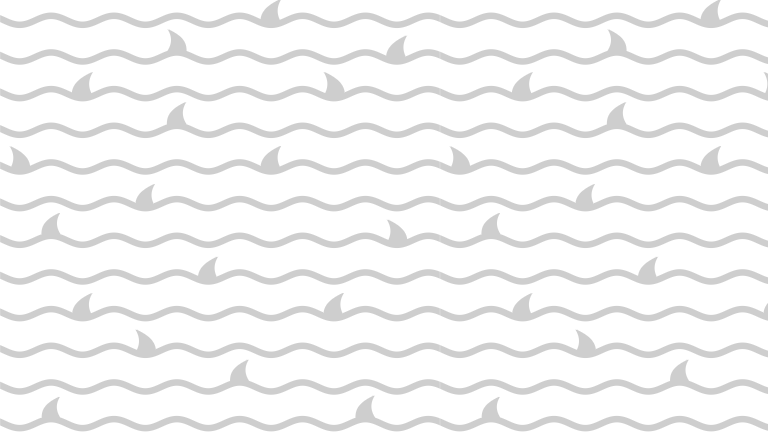
A WebGL 2 fragment shader for this pattern:

```glsl
#version 300 es
precision highp float;
// Rows of grey wavy lines with scattered curved fins, on white.

uniform vec2 u_resolution;
out vec4 fragColor;

const float PI = 3.14159265;

// Lengths are in design units: the canvas is 432 units high.
const float CANVAS_HEIGHT = 432.0;
const float TILE = 440.0;               // width of one full repeat
const float WAVES_PER_TILE = 7.0;
const float WAVE_LENGTH = TILE / WAVES_PER_TILE;
const float FIRST_TROUGH = 19.7;        // x of the first trough
const float AMPLITUDE = 4.5;
const float HALF_STROKE = 3.25;
const int ROWS = 12;
const float ROW_PITCH = TILE / float(ROWS);
const float FIRST_ROW = 20.3;           // depth of the top row
const float ROW_HEADROOM = 28.2;        // space a row owns above its line
const float TROUGH_FIN_HEIGHT = 24.8;
const float CREST_FIN_HEIGHT = 22.9;
const float SIZE_VARIATION = 0.04;
const float SEAM_HALF_WIDTH = 0.25;
const float SEAM_STRENGTH = 0.5;
const vec3 PAPER = vec3(1.0);
const vec3 GREY = vec3(0.808);

// Up to two fins per row: half-wave number from 1 (odd = trough),
// negative when the fin leans left, 0 for none.
const vec2 FINS[ROWS] = vec2[ROWS](
    vec2(9, 0), vec2(-6, 13), vec2(3, -11), vec2(6, 0),
    vec2(-1, 9), vec2(5, 0), vec2(2, -13), vec2(7, 0),
    vec2(3, 11), vec2(-5, 0), vec2(8, 0), vec2(2, 12));

float hash(vec2 p) {
    vec3 q = fract(vec3(p.xyx) * 0.1031);
    q += dot(q, q.yzx + 33.33);
    return fract((q.x + q.y) * q.z);
}

// Offset from the nearest tiled copy of zero.
float wrapTile(float x) {
    return x - TILE * round(x / TILE);
}

// Approximate distance to a right-leaning fin standing on the origin.
float finDistance(vec2 p, float height) {
    float size = height / 24.5;
    float t = clamp(p.y / height, 0.0, 1.0);
    float bend = (t - 0.55) / 0.45;
    float leading = size * (-10.5 + 18.7 * pow(t, 2.8));
    float trailing = size * (6.3 + 3.4 * bend * bend);
    float leadingSlope = 2.14 * pow(t, 1.8);
    float trailingSlope = 0.62 * bend;
    float front = (leading - p.x) / sqrt(1.0 + leadingSlope * leadingSlope);
    float back = (p.x - trailing) / sqrt(1.0 + trailingSlope * trailingSlope);
    return max(max(front, back), p.y - height);
}

void main() {
    float pixel = CANVAS_HEIGHT / u_resolution.y;
    vec2 pos = gl_FragCoord.xy * pixel;
    float depth = CANVAS_HEIGHT - pos.y - FIRST_ROW;

    // Row that owns this point, and height above its centre line
    float row = floor((depth + ROW_HEADROOM) / ROW_PITCH);
    float up = row * ROW_PITCH - depth;
    int rowIndex = int(mod(row, float(ROWS)));

    // Wavy stroke
    float phase = 2.0 * PI * (pos.x - FIRST_TROUGH) / WAVE_LENGTH;
    float slope = AMPLITUDE * 2.0 * PI / WAVE_LENGTH * sin(phase);
    float aboveWave = (up + AMPLITUDE * cos(phase)) / sqrt(1.0 + slope * slope);
    float dist = abs(aboveWave) - HALF_STROKE;

    // Fins, each on a crest or in a trough
    for (int i = 0; i < 2; i++) {
        float code = FINS[rowIndex][i];
        if (code == 0.0) continue;
        float slot = abs(code) - 1.0;
        bool onCrest = mod(slot, 2.0) > 0.5;
        float height = onCrest ? CREST_FIN_HEIGHT : TROUGH_FIN_HEIGHT;
        height *= 1.0 + SIZE_VARIATION * (2.0 * hash(vec2(slot, rowIndex)) - 1.0);
        float base = onCrest ? AMPLITUDE : -AMPLITUDE;
        float dx = wrapTile(pos.x - FIRST_TROUGH - slot * 0.5 * WAVE_LENGTH);
        float fin = finDistance(vec2(dx * sign(code), up - base), height);
        dist = min(dist, max(fin, -aboveWave));
    }
    float ink = clamp(0.5 - dist / pixel, 0.0, 1.0);

    // Faint hairline where the tiles join
    float seam = clamp(0.5 - (abs(wrapTile(pos.x)) - SEAM_HALF_WIDTH) / pixel, 0.0, 1.0);
    ink *= 1.0 - SEAM_STRENGTH * seam;

    fragColor = vec4(mix(PAPER, GREY, ink), 1.0);
}
```
